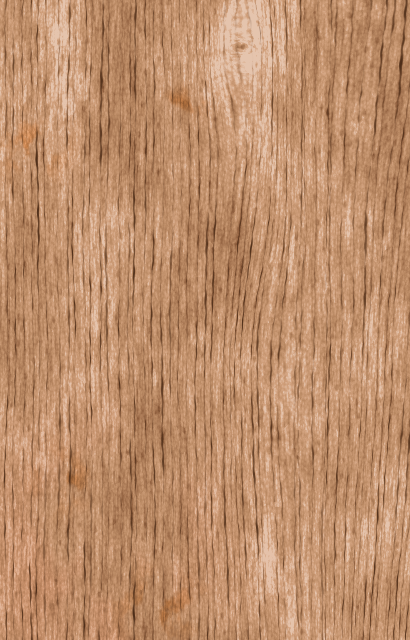
This texture is drawn by a Shadertoy shader. Its source:

```glsl
const vec3 RAMP[6] = vec3[6](
    vec3(0.45, 0.28, 0.17), vec3(0.57, 0.38, 0.25), vec3(0.66, 0.47, 0.33),
    vec3(0.74, 0.55, 0.40), vec3(0.82, 0.63, 0.49), vec3(0.90, 0.77, 0.68));
const vec3 CRACK_COLOR = vec3(0.29, 0.17, 0.09);
const vec3 RUST_COLOR = vec3(0.70, 0.39, 0.15);
const vec3 RED_COLOR = vec3(0.66, 0.41, 0.27);

// Soft ellipses: centre, radii
const vec4 PALE[5] = vec4[5](
    vec4(0.39, 0.91, 0.065, 0.13), vec4(0.105, 0.88, 0.03, 0.15),
    vec4(0.35, 0.45, 0.05, 0.06), vec4(0.41, 0.14, 0.03, 0.07),
    vec4(0.60, 0.12, 0.09, 0.20));
const vec4 RUST[4] = vec4[4](
    vec4(0.05, 0.77, 0.05, 0.045), vec4(0.29, 0.84, 0.045, 0.02),
    vec4(0.10, 0.25, 0.04, 0.04), vec4(0.25, 0.05, 0.06, 0.05));

const vec2 KNOT = vec2(0.378, 0.926);
const float RING_SPACING = 0.0138;
const float RING_WIDTH = 0.00135;
const float RING_RUN = 0.32;
const float FINE_SPACING = 0.0085;
const float FINE_WIDTH = 0.0008;
const float FINE_RUN = 0.11;
const float BASE_TONE = 3.40;
const float FIBRE_CONTRAST = 2.8;
const float STREAK_CONTRAST = 1.75;
const float PATCH_CONTRAST = 0.82;
const float PALE_LIFT = 1.2;

vec2 hash2(vec2 p) {
    vec3 q = fract(p.xyx * vec3(0.1031, 0.1030, 0.0973));
    q += dot(q, q.yzx + 33.33);
    return fract((q.xx + q.yz) * q.zy);
}

// Cellular noise: distance to the nearest point, and that point's random id
vec2 cellular(vec2 p) {
    vec2 cell = floor(p), nearest = vec2(9.0, 0.0);
    for (int j = -1; j <= 1; j++)
    for (int i = -1; i <= 1; i++) {
        vec2 c = cell + vec2(i, j);
        vec2 h = hash2(c);
        float d = length(c + h - p);
        if (d < nearest.x) nearest = vec2(d, fract(h.x * 7.3 + h.y * 5.1));
    }
    return nearest;
}

// Layered, turned sines for broad mottling
float sines(vec2 p) {
    float sum = 0.0, amp = 0.5;
    for (int i = 0; i < 5; i++) {
        sum += amp * sin(p.x + 1.4 * sin(p.y + float(i)));
        p = mat2(0.8, 0.6, -0.6, 0.8) * p * 1.8 + 2.7;
        amp *= 0.62;
    }
    return sum;
}

float ellipse(vec2 p, vec4 e) {
    vec2 d = (p - e.xy) / e.zw;
    return exp(-dot(d, d));
}

// Bends straight grain around the knot and leans it to the right
float grainCoord(vec2 p) {
    float g = p.x - 0.55 * (p.x - KNOT.x) * ellipse(p, vec4(KNOT, 0.045, 0.09));
    g -= 0.022 * sin(clamp((p.y - 0.6) * 7.0, -1.57, 1.57)) * ellipse(p, vec4(0.41, 0.6, 0.06, 0.4));
    g -= 0.09 * (p.y - 0.4) * smoothstep(0.46, 0.68, p.x);
    return g + 0.002 * sin(p.y * 9.0 + p.x * 14.0) + 0.0007 * sin(p.y * 29.0 - p.x * 31.0);
}

// Tapered cracks in columns: x = sharp core, y = soft shade beside it
vec2 cracks(float g, float y, float spacing, float width, float run, float px) {
    vec2 result = vec2(0.0);
    for (int k = -1; k <= 1; k++) {
        float id = floor(g / spacing) + float(k);
        vec2 h = hash2(vec2(id, run * 70.0));
        float wobble = 0.06 * sin(y * 15.0 + 40.0 * h.x) + 0.03 * sin(y * 71.0 + 90.0 * h.y)
                     + 0.03 * sin(y * 230.0 + 60.0 * h.x);
        float d = abs(g - (id + 0.5 + 0.7 * (h.x - 0.5) + wobble) * spacing);
        float along = y / run + 9.0 * h.y;
        vec2 s = hash2(vec2(id, floor(along) + 31.0));
        float f = fract(along);
        float taper = smoothstep(0.0, 0.2, f) * (1.0 - smoothstep(0.75, 1.0, f));
        float broken = 0.7 + 0.3 * sin(y * 110.0 + 50.0 * s.x) * sin(y * 47.0 + 80.0 * h.x);
        float w = width * broken * mix(0.45, 0.45 + 0.9 * s.x * s.x, taper);
        float strength = broken * mix(0.5, 0.45 + 0.75 * s.y, taper);
        float core = clamp((w - d) / px + 0.5, 0.0, 1.0) * min(1.0, 2.0 * w / px);
        result = max(result, strength * vec2(core, exp(-d / (1.6 * width))));
    }
    return result;
}

void mainImage(out vec4 fragColor, in vec2 fragCoord) {
    float px = 1.0 / iResolution.y;
    vec2 p = fragCoord * px;
    float g = grainCoord(p);
    vec2 q = vec2(g, p.y);

    // Fibres, broken streaks, grit and mottling
    float fibre = 0.5 * cellular(q * vec2(250.0, 22.0)).x + 0.35 * cellular(q * vec2(70.0, 6.0) + 40.0).x
                + 0.45 * cellular(q * vec2(290.0, 150.0) + 90.0).x - 0.62;
    float streak = 0.45 * cellular(q * vec2(210.0, 24.0) + 7.0).y + 0.25 * cellular(q * vec2(120.0, 48.0) + 63.0).y
                 + 0.30 * cellular(q * vec2(340.0, 190.0) + 21.0).y - 0.5;
    float mottle = sines(p * vec2(17.0, 9.0));
    float tone = BASE_TONE - FIBRE_CONTRAST * fibre + STREAK_CONTRAST * streak + PATCH_CONTRAST * mottle;

    float pale = 0.0, rust = 0.0;
    for (int i = 0; i < 5; i++) pale = max(pale, ellipse(p, PALE[i]));
    for (int i = 0; i < 4; i++) rust = max(rust, ellipse(p, RUST[i]));
    tone += PALE_LIFT * pale * (0.8 + 0.4 * mottle);

    // Growth cracks, finer checks and small pits
    vec2 ring = cracks(g, p.y, RING_SPACING, RING_WIDTH, RING_RUN, px);
    vec2 fine = cracks(g + 0.3, p.y, FINE_SPACING, FINE_WIDTH, FINE_RUN, px);
    vec2 pit = cellular(q * vec2(85.0, 38.0) + 17.0);
    float pits = (1.0 - smoothstep(0.1, 0.3, pit.x)) * step(0.84, pit.y);
    float calm = 1.0 - 0.4 * ellipse(p, PALE[0]);
    tone -= calm * (1.7 * ring.y + 0.8 * ring.x + 0.7 * fine.y + 0.7 * fine.x) + 1.1 * pits;

    // Knot: uneven rings around a dark eye
    vec2 k = (p - KNOT) * vec2(0.8, 1.5);
    float r = length(k) + 0.005 * sines(p * 120.0);
    tone -= 1.1 * (0.5 + 0.5 * sin(r * 800.0)) * exp(-r * r / 0.0006);
    tone -= 2.2 * (1.0 - smoothstep(0.002, 0.010, r));

    // Colour ramp, stains and deep crack cores
    tone = clamp(tone, 0.0, 4.999);
    int shade = int(tone);
    vec3 color = mix(RAMP[shade], RAMP[shade + 1], fract(tone));
    float blotch = smoothstep(-0.1, 0.7, sines(p * vec2(70.0, 45.0)));
    color = mix(color, RUST_COLOR * (0.4 + 0.17 * tone), 0.6 * rust * blotch);
    float red = ellipse(p, vec4(0.14, 0.10, 0.2, 0.2)) * smoothstep(-0.4, 0.6, mottle);
    color = mix(color, RED_COLOR * (0.55 + 0.15 * tone), 0.4 * red);
    color = mix(color, CRACK_COLOR, min(0.8 * calm * ring.x, 1.0));
    fragColor = vec4(color, 1.0);
}
```
